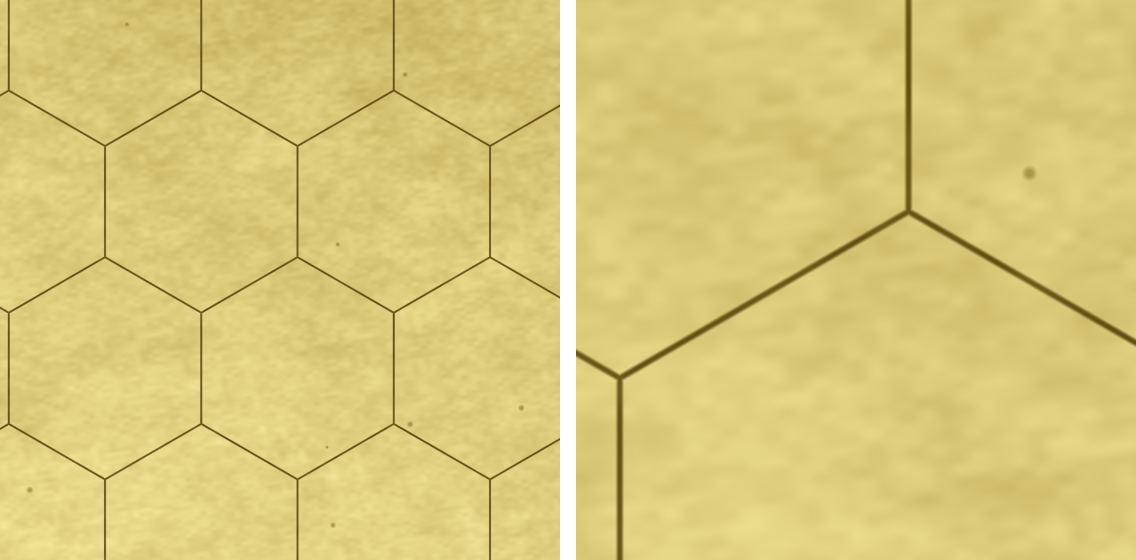
Left: the whole. Right: its middle third, enlarged.
This pattern is drawn by a three.js fragment shader. Its source:

```glsl
// Thin brown outlines of a pointy-top honeycomb on aged yellow paper.
// The outline comes from the distance to the nearest hexagon edge; the paper
// is a diagonal tone gradient with layered value noise and a few dark flecks.

varying vec2 vUv;

float hash(vec2 p) {
  vec3 q = fract(vec3(p.xyx) * 0.1031);
  q += dot(q, q.yzx + 33.33);
  return fract((q.x + q.y) * q.z);
}

// Value noise centred on zero
float noise(vec2 p) {
  vec2 cell = floor(p);
  vec2 f = fract(p);
  f = f * f * (3.0 - 2.0 * f);
  float low = mix(hash(cell), hash(cell + vec2(1.0, 0.0)), f.x);
  float high = mix(hash(cell + vec2(0.0, 1.0)), hash(cell + 1.0), f.x);
  return mix(low, high, f.y) - 0.5;
}

// Distance to the nearest edge of a honeycomb of hexagons one unit wide
float hexEdge(vec2 p) {
  vec2 period = vec2(1.0, sqrt(3.0));
  vec2 a = mod(p + 0.5 * period, period) - 0.5 * period;
  vec2 b = mod(p, period) - 0.5 * period;
  vec2 g = abs(dot(a, a) < dot(b, b) ? a : b);
  return 0.5 - max(g.x, dot(g, 0.5 * period));
}

// Sparse soft specks, at most one per grid cell
float flecks(vec2 p) {
  vec2 cell = floor(p);
  vec2 centre = 0.2 + 0.6 * vec2(hash(cell + 17.0), hash(cell + 43.0));
  float radius = mix(0.02, 0.045, hash(cell + 71.0));
  float present = step(0.78, hash(cell + 5.0));
  return present * (1.0 - smoothstep(0.2 * radius, radius, length(fract(p) - centre)));
}

// Paper tone: 0 is dark, 1 is light
float paperTone(vec2 uv) {
  float tone = 0.53 - dot(uv - 0.5, vec2(0.22, 0.42));
  tone += 0.35 * noise(uv * 4.0 + 7.0);

  // Grain is stretched sideways and tilted a little
  vec2 grain = vec2(uv.x + 0.25 * uv.y, uv.y - 0.15 * uv.x);
  vec2 scale = vec2(9.0, 15.0);
  float strength = 0.28;
  for (int i = 0; i < 4; i++) {
    tone += strength * noise(grain * scale + 31.0 * float(i));
    scale *= 2.1;
    strength *= 1.12;
  }
  return tone;
}

void main() {
  vec3 color = mix(vec3(0.80, 0.73, 0.41), vec3(0.92, 0.86, 0.55), paperTone(vUv));
  color = mix(color, vec3(0.52, 0.44, 0.17), 0.6 * flecks(vUv * 6.0));

  // Honeycomb outline, with slightly uneven ink
  float width = 0.34375;
  float edge = width * hexEdge((vUv - vec2(0.3594, 0.640)) / width);
  float ink = 1.0 - smoothstep(0.0004, 0.0030, edge);
  ink *= 0.94 + 0.12 * noise(vUv * 60.0);
  color = mix(color, vec3(0.38, 0.30, 0.06), ink);

  gl_FragColor = vec4(color, 1.0);
}
```
